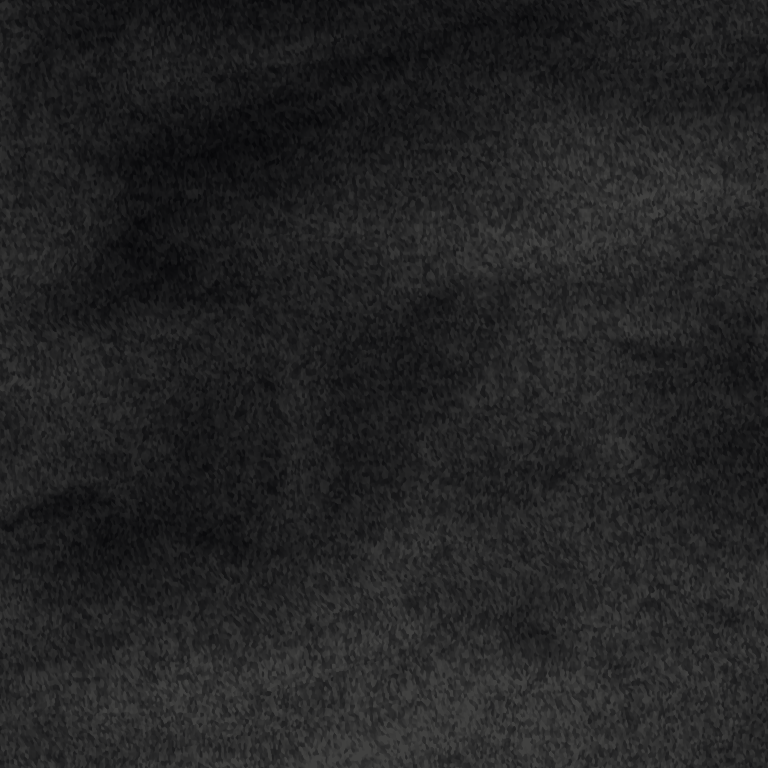
A three.js fragment shader for this texture:

```glsl
// Dark plush velvet: fine upright fibres under soft, brushed patches of light and shade.
varying vec2 vUv;

#define SHADOW vec3(0.044, 0.045, 0.052)
#define SHEEN vec3(0.206, 0.206, 0.205)
#define FIBRE_CELLS vec2(300.0, 185.0)
#define TUFT_CELLS vec2(62.0, 105.0)
#define PATCH_SCALE vec2(4.2, 8.0)
#define PATCH_TILT 0.24
#define PATCH_DEPTH 0.58
#define TUFT_DEPTH 0.22
#define FIBRE_DEPTH 0.72
#define CREASE_DEPTH 0.34
#define CREASES 13

mat2 turn(float angle) {
  float c = cos(angle), s = sin(angle);
  return mat2(c, s, -s, c);
}

vec2 hash2(vec2 p) {
  vec3 q = fract(p.xyx * vec3(0.1031, 0.1030, 0.0973));
  q += dot(q, q.yzx + 33.33);
  return fract((q.xx + q.yz) * q.zy);
}

// Layered sines, each layer turned and bent by itself; roughly -1 to 1.
float sineNoise(vec2 p) {
  float sum = 0.0, amp = 1.0, total = 0.0;
  for (int i = 0; i < 7; i++) {
    p = turn(1.1) * p + 1.7;
    p += 0.45 * sin(p.yx * 1.3 + 0.8);
    sum += amp * sin(p.x) * sin(p.y);
    total += amp;
    amp *= 0.64;
    p *= 1.8;
  }
  return sum / total;
}

// Smooth cellular noise: one random tone per cell, blended; -0.5 to 0.5.
float cellNoise(vec2 p) {
  vec2 cell = floor(p), f = fract(p);
  float sum = 0.0, weights = 0.0;
  for (int y = -1; y <= 1; y++) {
    for (int x = -1; x <= 1; x++) {
      vec2 o = vec2(float(x), float(y));
      vec2 d = o + hash2(cell + o) - f;
      float w = exp(-7.0 * dot(d, d));
      sum += w * hash2(cell + o + 71.3).x;
      weights += w;
    }
  }
  return sum / weights - 0.5;
}

float segmentDistance(vec2 p, vec2 a, vec2 b) {
  vec2 ab = b - a;
  return length(p - a - ab * clamp(dot(p - a, ab) / dot(ab, ab), 0.0, 1.0));
}

// Soft dark band along a segment.
float band(vec2 p, vec2 a, vec2 b, float width) {
  float d = segmentDistance(p, a, b) / width;
  return exp(-d * d);
}

// Scattered short smudges where the pile is pushed over.
float creases(vec2 p) {
  float shade = 0.0;
  for (int i = 0; i < CREASES; i++) {
    vec2 id = vec2(float(i) * 3.7 + 2.0, 19.0);
    vec2 centre = mix(vec2(0.04, 0.12), vec2(0.96, 0.66), hash2(id));
    vec2 shape = hash2(id + 40.0);
    vec2 size = mix(vec2(0.035, 0.012), vec2(0.085, 0.028), shape);
    vec2 d = turn(0.5 - 1.1 * shape.y) * (p - centre) / size;
    shade = max(shade, exp(-dot(d, d)) * (0.5 + 0.5 * shape.x));
  }
  return shade;
}

void main() {
  // Brushed patches, which also ragged the edges of the shadows.
  vec2 tilted = turn(-PATCH_TILT) * vUv * PATCH_SCALE;
  float brushed = sineNoise(tilted + 3.1);
  float drift = sineNoise(tilted * 1.4 + 11.7);
  vec2 ragged = vUv + vec2(0.09, 0.06) * vec2(drift, brushed);

  // Broad light: brighter below, with dark diagonal sweeps.
  float light = 0.80 - 0.30 * vUv.y;
  light -= 0.30 * band(ragged, vec2(0.16, 0.62), vec2(0.64, 0.98), 0.13);
  light -= 0.15 * band(ragged, vec2(0.20, 0.22), vec2(0.58, 0.44), 0.10);
  light += PATCH_DEPTH * brushed;
  light -= CREASE_DEPTH * creases(ragged);

  // Tufts and fibres, stronger where the pile catches light.
  float catching = mix(0.45, 1.15, clamp(light, 0.0, 1.0));
  vec2 lean = 0.012 * vec2(drift, brushed);
  light += TUFT_DEPTH * catching * cellNoise((vUv + lean) * TUFT_CELLS);
  vec2 combed = vUv + lean + vec2(0.12 * vUv.y, 0.0);
  light += FIBRE_DEPTH * catching * cellNoise(combed * FIBRE_CELLS);

  gl_FragColor = vec4(mix(SHADOW, SHEEN, clamp(light, -0.1, 1.3)), 1.0);
}
```
